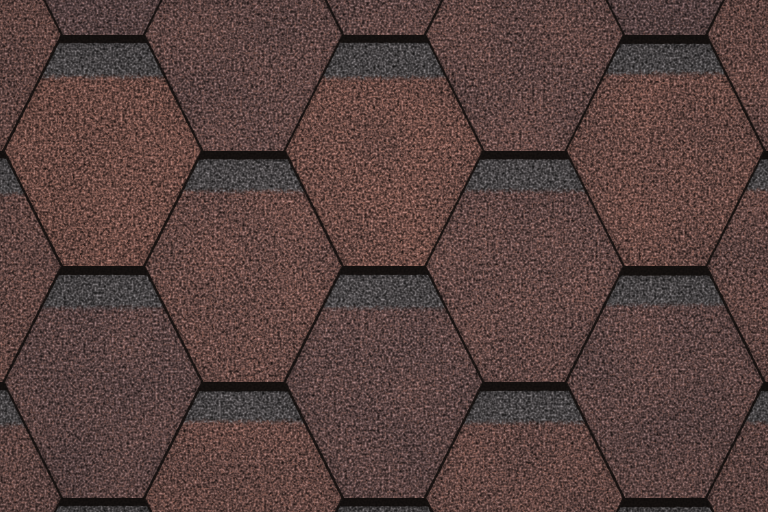
This pattern is drawn by a Shadertoy shader. Its source:

```glsl
// Hexagonal roof shingles: staggered tabs with grey headers, brown granules and dark joints.
// Two offset lattices compete by hexagon distance to pick the tab; gradient noise makes
// the mineral grain, and a hash per tab varies its warmth, header depth and shadow.

#define PITCH vec2(0.549, 0.4525)      // repeat size, in canvas heights
#define ANCHOR vec2(0.0, 0.706)        // centre of tab (0, 0)
#define HALF_WIDTH 0.1942              // tab centre to side corner
#define TOP_HALF 0.0803                // half of the flat top edge
#define JOINT 0.0022                   // half width of slanted joints
#define SHADOW 0.0165                  // height of the slot under a tab
#define HEADER 0.088                   // depth of the grey header
#define GRAIN 235.0                    // granules per canvas height
#define GREY vec3(0.275, 0.262, 0.265)
#define BROWN vec3(0.315, 0.247, 0.245)
#define RUST vec3(0.375, 0.265, 0.240)
#define DARK vec3(0.075, 0.060, 0.055)

vec2 hash2(vec2 p) {
    vec3 h = fract(p.xyx * vec3(0.1031, 0.1030, 0.0973));
    h += dot(h, h.yzx + 33.33);
    return fract((h.xx + h.yz) * h.zy);
}

float cornerGradient(vec2 cell, vec2 corner, vec2 f) {
    float angle = 6.2832 * hash2(cell + corner).x;
    return dot(vec2(cos(angle), sin(angle)), f - corner);
}

float gradientNoise(vec2 p) {
    vec2 i = floor(p), f = p - i;
    vec2 u = f * f * f * (f * (f * 6.0 - 15.0) + 10.0);
    float low = mix(cornerGradient(i, vec2(0, 0), f), cornerGradient(i, vec2(1, 0), f), u.x);
    float high = mix(cornerGradient(i, vec2(0, 1), f), cornerGradient(i, vec2(1, 1), f), u.x);
    return mix(low, high, u.y);
}

// x: signed distance to the slanted sides, y: to the flat top and bottom
vec2 hexDistances(vec2 q) {
    float halfHeight = 0.5 * PITCH.y;
    vec2 n = normalize(vec2(halfHeight, HALF_WIDTH - TOP_HALF));
    return vec2(dot(abs(q), n) - n.x * HALF_WIDTH, abs(q.y) - halfHeight);
}

// Local position in the nearest tab; also returns its id and side distances
vec2 findTab(vec2 p, out vec2 id, out vec2 sides) {
    float nearest = 1e5;
    vec2 local = vec2(0.0);
    for (int k = 0; k < 2; k++) {
        float odd = float(k);
        vec2 s = p - ANCHOR - odd * vec2(0.5, -0.5) * PITCH;
        vec2 cell = floor(s / PITCH + 0.5);
        vec2 q = s - cell * PITCH;
        vec2 d = hexDistances(q);
        if (max(d.x, d.y) < nearest) {
            nearest = max(d.x, d.y);
            local = q;
            sides = d;
            id = 2.0 * cell + vec2(odd, -odd);
        }
    }
    return local;
}

void mainImage(out vec4 fragColor, in vec2 fragCoord) {
    float px = 1.0 / iResolution.y;
    vec2 p = (fragCoord - vec2(0.5 * iResolution.x, 0.0)) * px;
    vec2 id, sides;
    vec2 q = findTab(p, id, sides);
    vec2 rnd = hash2(id + 71.0);
    float fromTop = 0.5 * PITCH.y - q.y;

    // Granules at two sizes, broad blotches and an uneven edge
    float fine = gradientNoise(p * GRAIN + 300.0);
    float coarse = gradientNoise(p * GRAIN * 0.55 + 700.0);
    float blotch = gradientNoise(p * 9.0 + 40.0);
    float ragged = gradientNoise(p * 95.0 + 150.0);

    // Warmth cycles by course, with a random part per tab
    float warmth = 0.5 + 0.4 * cos(id.y * 1.5708) + 0.4 * (rnd.x - 0.5) + 0.25 * blotch;
    warmth = clamp(warmth, 0.0, 1.0);
    vec3 color = mix(BROWN, RUST, warmth);
    float depth = HEADER - 0.012 * rnd.y + 0.006 * ragged + 0.006 * fine;
    float body = smoothstep(-0.007, 0.007, fromTop - depth);
    color = mix(GREY, color, body);

    // Light and dark mineral grain, then scattered rust chips
    color *= 1.0 + 0.8 * fine + 0.55 * coarse + 0.08 * blotch;
    float chip = smoothstep(0.12, 0.42, gradientNoise(p * GRAIN * 0.8 + 500.0));
    color = mix(color, vec3(0.58, 0.40, 0.35), chip * body * (0.25 + 0.45 * warmth));
    color += 0.07 * smoothstep(0.2, 0.5, fine);

    // Soft shade beside the joints and below the slot
    float slot = SHADOW + 0.003 * (rnd.y - 0.5) + 0.0018 * ragged;
    color *= 1.0 - 0.25 * exp(-abs(sides.x) / 0.004);
    color *= 1.0 - 0.20 * exp(-max(fromTop - slot, 0.0) / 0.005);

    // Slanted joints and the dark slot along the top edge
    float jointWidth = JOINT * (0.85 + 0.3 * rnd.x) + 0.0008 * ragged;
    float joint = 1.0 - smoothstep(-0.7 * px, 0.7 * px, abs(sides.x) - jointWidth);
    float gap = 1.0 - smoothstep(-0.7 * px, 0.7 * px, fromTop - slot);
    color = mix(color, DARK * (1.0 + 0.4 * fine), max(joint * 0.92, gap));

    // Gentle fall-off of light toward the corners
    vec2 c = fragCoord / iResolution.xy - vec2(0.5, 0.55);
    color *= 1.05 - 0.22 * dot(c, c);
    fragColor = vec4(clamp(color, 0.0, 1.0), 1.0);
}
```
